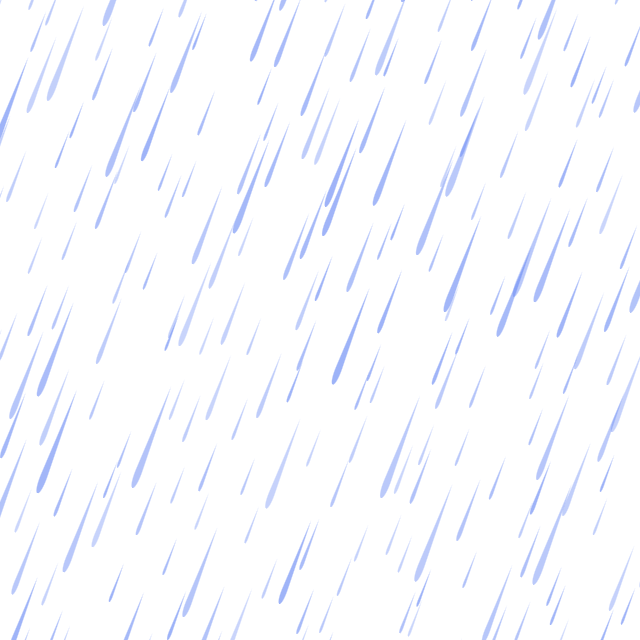
This pattern is drawn by a three.js fragment shader. Its source:

```glsl
varying vec2 vUv;

const vec3 PAPER = vec3(1.0);
const vec3 INK = vec3(0.40, 0.53, 0.955);
const vec2 FALL_AXIS = vec2(0.356, 0.934);
const float CELLS = 14.0;
const float EDGE = 0.001;

vec4 hash4(vec2 cell) {
  vec4 p = fract(cell.xyxy * vec4(0.1031, 0.1030, 0.0973, 0.1099));
  p += dot(p, p.wzxy + 33.33);
  return fract((p.xxyz + p.yzzw) * p.zywx);
}

// Half width at t, from the rounded foot (0) to the pointed tip (1)
float dropRadius(float t, float halfWidth) {
  float inside = step(0.0, t) * step(t, 1.0);
  float foot = 1.0 - clamp(t / 0.18, 0.0, 1.0);
  return inside * halfWidth * (1.0 - t) * sqrt(1.0 - foot * foot);
}

// Share of a soft window covered by a strip, so thin tips fade out
float stripCoverage(float across, float radius, float edge) {
  float limit = 2.0 * min(radius, edge);
  return clamp(radius + edge - abs(across), 0.0, limit) / (2.0 * edge);
}

float raindrop(vec2 offset, vec2 axis, float len) {
  float t = dot(offset, axis) / len + 0.5;
  float across = dot(offset, vec2(axis.y, -axis.x));
  return stripCoverage(across, dropRadius(t, 0.037 * len), EDGE);
}

// One jittered drop per cell; long drops reach into nearby rows
vec3 paintRain(vec2 uv, vec3 color) {
  vec2 home = floor(uv * CELLS);
  for (int y = -2; y <= 2; y++) {
    for (int x = -1; x <= 1; x++) {
      vec2 cell = home + vec2(float(x), float(y));
      vec4 rnd = hash4(cell + 17.0);
      vec2 center = (cell + mix(vec2(0.06), vec2(0.94), rnd.xy)) / CELLS;
      float len = mix(0.062, 0.175, pow(rnd.z, 2.5));
      float opacity = mix(0.34, 0.64, rnd.w);
      color = mix(color, INK, opacity * raindrop(uv - center, FALL_AXIS, len));
    }
  }
  return color;
}

void main() {
  gl_FragColor = vec4(paintRain(vUv, PAPER), 1.0);
}
```
